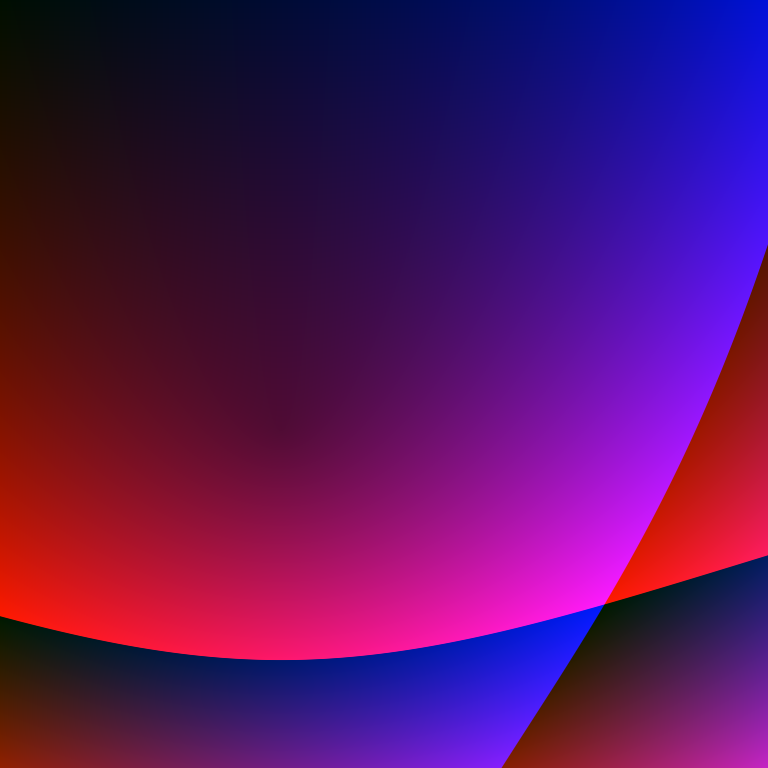
Write a Shadertoy shader that draws this background.

```glsl
// Red and blue ramps scaled by a tilted cone and wrapped into curved bands.

const vec2  CONE_CENTRE = vec2(0.366, 0.440); // tip of the cone, origin at lower left
const float CONE_SLOPE  = 1.0;                // growth with distance from the tip
const float DEPTH_SLOPE = 1.0;                // growth towards the lower edge
const float GREEN_LEVEL = 0.08;               // faint green share of the gain

// Sawtooth wave whose falling edge is smoothed over one pixel
vec3 smoothSaw(vec3 phase) {
    vec3 width = max(fwidth(phase), vec3(1e-5));
    vec3 ramp = fract(phase + 0.5 * width);
    return ramp - 0.5 * width - smoothstep(1.0 - width, vec3(1.0), ramp);
}

void mainImage(out vec4 fragColor, in vec2 fragCoord) {
    vec2 uv = fragCoord / iResolution.xy;
    float depth = 1.0 - uv.y;

    // Gain: radial cone plus a downward slope
    float gain = CONE_SLOPE * distance(uv, CONE_CENTRE) + DEPTH_SLOPE * depth;

    // Red grows downward, blue grows to the right; both wrap past one
    vec3 phase = vec3(depth, GREEN_LEVEL, uv.x) * gain;
    fragColor = vec4(clamp(smoothSaw(phase), 0.0, 1.0), 1.0);
}
```
